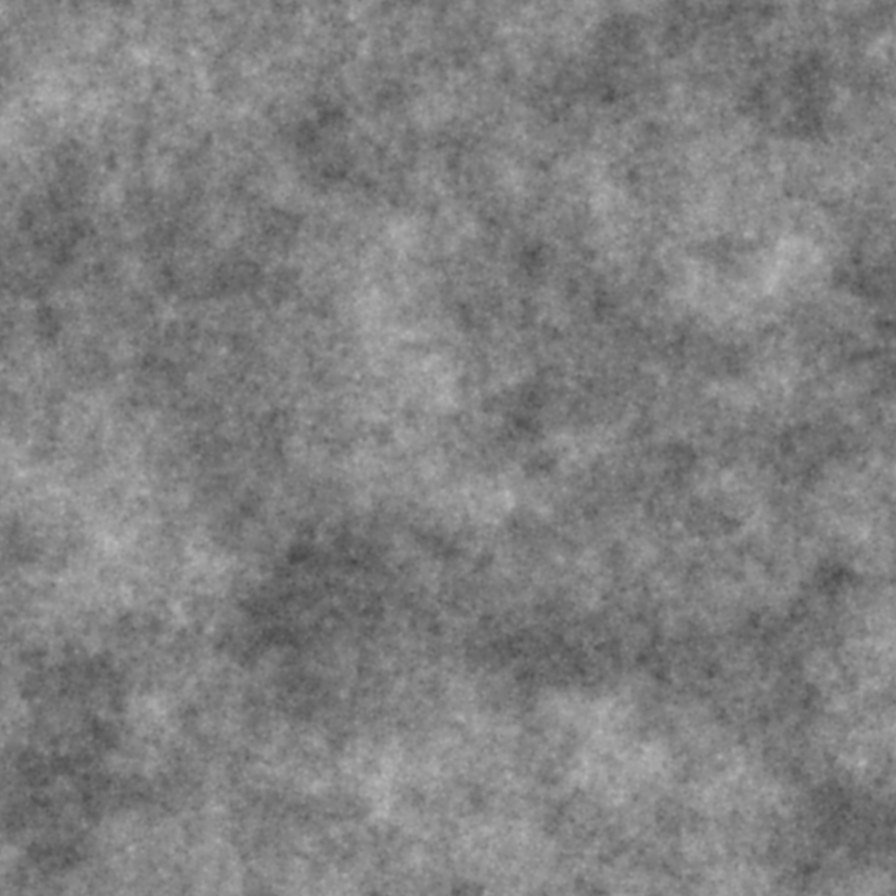
Reproduce this texture procedurally as a Shadertoy shader.

```glsl
// Soft grey cloud texture: layered cellular noise from broad patches down to fine grain.

const int   OCTAVES      = 7;
const float COARSE_CELLS = 5.0;    // cells across the canvas in the broadest layer
const float LACUNARITY   = 1.85;   // growth in cell count per layer
const float GAIN         = 0.94;   // loss of strength per layer
const float LAYER_SPREAD = 0.387;  // standard deviation of one noise layer
const float MEAN_GREY    = 0.503;
const float GREY_SPREAD  = 0.053;  // standard deviation of the final grey

// Three random values in 0..1 for a cell and a layer seed
vec3 hash3(vec2 cell, float seed) {
    vec3 p = fract(vec3(cell, seed) * vec3(0.1031, 0.1030, 0.0973));
    p += dot(p, p.yxz + 33.33);
    return fract((p.xxy + p.yxx) * p.zyx);
}

// Cellular noise: each cell scatters one soft round bump, light or dark
float bumpNoise(vec2 p, float seed) {
    vec2 cell = floor(p);
    float sum = 0.0;
    for (int y = -1; y <= 1; y++) {
        for (int x = -1; x <= 1; x++) {
            vec2 neighbour = cell + vec2(x, y);
            vec3 rnd = hash3(neighbour, seed);
            vec2 toBump = neighbour + rnd.xy - p;
            float falloff = max(0.0, 1.0 - dot(toBump, toBump));
            sum += (2.0 * rnd.z - 1.0) * falloff * falloff * falloff;
        }
    }
    return sum;
}

// Layered noise, scaled to zero mean and unit standard deviation
float cloudNoise(vec2 p, float cells, float lacunarity, float gain) {
    float sum = 0.0;
    float power = 0.0;
    float amplitude = 1.0;
    for (int i = 0; i < OCTAVES; i++) {
        float seed = 11.0 + 17.0 * float(i);
        sum += amplitude * bumpNoise(p * cells + seed * vec2(0.37, 0.71), seed);
        power += amplitude * amplitude;
        amplitude *= gain;
        cells *= lacunarity;
    }
    return sum / (LAYER_SPREAD * sqrt(power));
}

void mainImage(out vec4 fragColor, in vec2 fragCoord) {
    vec2 uv = fragCoord / iResolution.y;
    float cloud = cloudNoise(uv, COARSE_CELLS, LACUNARITY, GAIN);
    float grey = MEAN_GREY + GREY_SPREAD * cloud;
    fragColor = vec4(vec3(clamp(grey, 0.0, 1.0)), 1.0);
}
```
